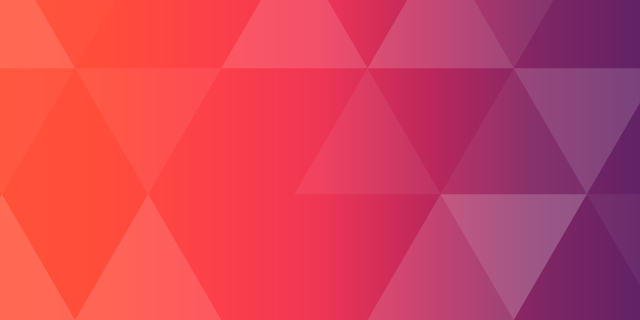
Give the GLSL for this background, as a Shadertoy shader.

```glsl
// A warm-to-violet horizontal gradient under a mosaic of translucent triangles.
// A skewed lattice splits the canvas into up and down triangles, and each one
// lays its own amount of white over the gradient; supersampling smooths edges.

// White opacity per triangle: three rows from the bottom up, six columns,
// each column holding an (up, down) pair.
const float VEIL[36] = float[36](
    0.0,  0.0,   0.14, 0.0,   0.13, 0.0,   0.0,  0.0,   0.13, 0.22,  0.0,  0.05,
    0.0,  0.04,  0.0,  0.06,  0.0,  0.0,   0.06, 0.0,   0.05, 0.15,  0.0,  0.0,
    0.14, 0.02,  0.0,  0.0,   0.13, 0.0,   0.15, 0.07,  0.0,  0.0,   0.0,  0.0);

// Evenly spaced gradient stops from left to right.
const vec3 STOPS[7] = vec3[7](
    vec3(1.0, 0.32, 0.22), vec3(1.0, 0.30, 0.23), vec3(0.99, 0.25, 0.29),
    vec3(0.94, 0.21, 0.335), vec3(0.745, 0.155, 0.36),
    vec3(0.51, 0.15, 0.39), vec3(0.385, 0.13, 0.40));

vec3 gradient(float x) {
    float t = clamp(x, 0.0, 1.0) * 6.0;
    int i = min(int(t), 5);
    return mix(STOPS[i], STOPS[i + 1], t - float(i));
}

// Opacity of the triangle containing p, with canvas height as the unit.
float triangleVeil(vec2 p) {
    vec2 lattice = (p - vec2(0.2344, 0.0)) / vec2(0.457, 0.3932);
    lattice.x -= 0.5 * lattice.y;
    vec2 inside = fract(lattice);
    ivec2 cell = clamp(ivec2(floor(lattice)) + ivec2(2, 0), ivec2(0), ivec2(5, 2));
    int pointsDown = inside.x + inside.y > 1.0 ? 1 : 0;
    return VEIL[cell.y * 12 + cell.x * 2 + pointsDown];
}

void mainImage(out vec4 fragColor, in vec2 fragCoord) {
    // Average a 4 by 4 grid of samples within the pixel.
    float veil = 0.0;
    for (int i = 0; i < 16; i++) {
        vec2 offset = (vec2(i % 4, i / 4) + 0.5) / 4.0 - 0.5;
        veil += triangleVeil((fragCoord + offset) / iResolution.y) / 16.0;
    }
    vec3 color = gradient(fragCoord.x / iResolution.x);
    fragColor = vec4(mix(color, vec3(1.0), veil), 1.0);
}
```
